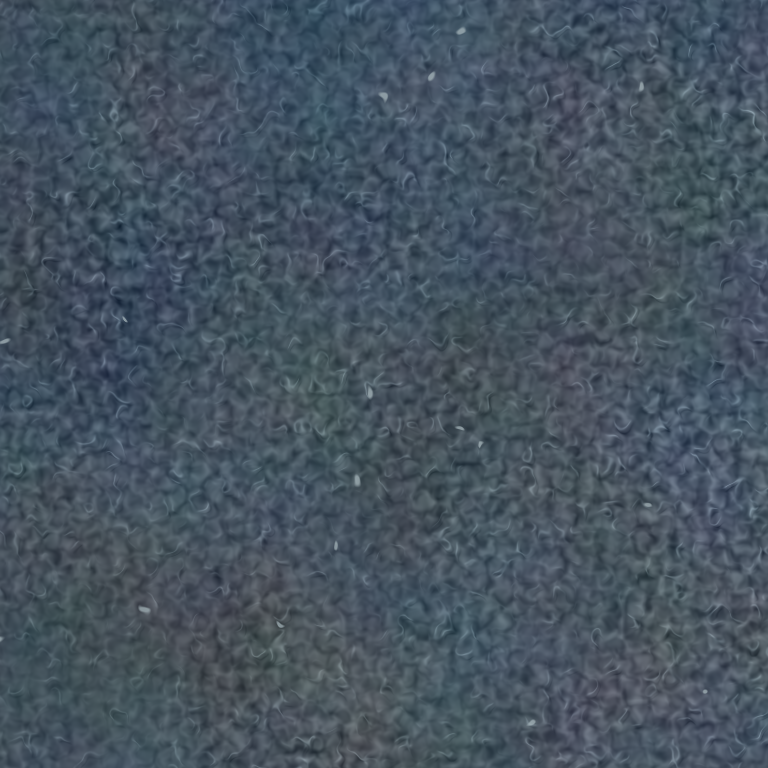
A Shadertoy shader for this texture:

```glsl
const vec3 BASE_COLOR = vec3(0.269, 0.323, 0.375);
const vec3 WISP_COLOR = vec3(0.115, 0.125, 0.125);
const vec3 SPECK_COLOR = vec3(0.64, 0.70, 0.72);
const vec3 BLUE_SHIFT = vec3(-0.035, -0.010, 0.035);
const vec3 PURPLE_SHIFT = vec3(0.030, -0.014, 0.012);
const float GRAIN_SCALE = 62.0;
const float FINE_SCALE = 118.0;
const float WISP_SCALE = 52.0;
const float SPECK_CELLS = 15.0;
const float SPECK_CHANCE = 0.07;
const float GRAIN_CONTRAST = 0.165;
const float FINE_CONTRAST = 0.085;
const float BLOTCH_CONTRAST = 0.045;
const float WARP = 0.0065;

vec2 hash2(vec2 cell) {
    uvec2 q = uvec2(ivec2(cell)) * uvec2(1597u, 3812u) + 7919u;
    q = (q ^ (q.yx >> 3u)) * 747796u + 12345u;
    q ^= q.yx >> 7u;
    q = q * 277803u + q.yx * 2891u;
    q ^= q >> 15u;
    return vec2(q & 65535u) / 65535.0;
}

float cornerSlope(vec2 cell, vec2 offset) {
    float angle = 6.28318 * hash2(cell).x;
    return dot(vec2(cos(angle), sin(angle)), offset);
}

float gradientNoise(vec2 p) {
    vec2 i = floor(p), f = p - i;
    vec2 u = f * f * f * (f * (f * 6.0 - 15.0) + 10.0);
    vec2 e = vec2(1.0, 0.0);
    float low = mix(cornerSlope(i, f), cornerSlope(i + e, f - e), u.x);
    float high = mix(cornerSlope(i + e.yx, f - e.yx), cornerSlope(i + 1.0, f - 1.0), u.x);
    return mix(low, high, u.y);
}

float blotches(vec2 p) {
    return gradientNoise(p) + 0.5 * gradientNoise(p * 2.1 + 17.0)
         + 0.35 * gradientNoise(p * 4.7 + 41.0);
}

// Thin curled lines along the zero crossings of the noise
float wisps(vec2 p) {
    float line = gradientNoise(p * WISP_SCALE + 83.0);
    float broken = smoothstep(0.02, 0.40, gradientNoise(p * 37.0 + 29.0));
    return exp(-line * line / 0.008) * broken;
}

// Rare pale chips with ragged outlines
float specks(vec2 p) {
    vec2 home = floor(p * SPECK_CELLS);
    float cover = 0.0;
    for (int y = -1; y <= 1; y++)
    for (int x = -1; x <= 1; x++) {
        vec2 cell = home + vec2(x, y);
        vec2 pick = hash2(cell + 311.0);
        vec2 center = (cell + hash2(cell + 97.0)) / SPECK_CELLS;
        float angle = 6.28318 * pick.y;
        vec2 axis = vec2(cos(angle), sin(angle));
        vec2 d = p - center;
        d = vec2(dot(d, axis), 1.8 * dot(d, vec2(-axis.y, axis.x)));
        float radius = mix(0.005, 0.011, hash2(cell + 211.0).y);
        float chip = 1.0 - smoothstep(0.4, 1.0, length(d) / radius);
        cover = max(cover, chip * step(pick.x, SPECK_CHANCE));
    }
    return cover;
}

void mainImage(out vec4 fragColor, in vec2 fragCoord) {
    vec2 uv = fragCoord / min(iResolution.x, iResolution.y);

    // Bend the domain so that the grains curl
    vec2 bend = vec2(gradientNoise(uv * 58.0 + 5.0), gradientNoise(uv * 58.0 + 61.0));
    vec2 p = uv + WARP * bend;

    // Broad drift of light and hue
    float shade = blotches(uv * 4.0 + 11.0);
    float blueness = blotches(uv * 3.3 + 53.0) + 0.5 * (uv.y - 0.5);
    float purple = blotches(uv * 6.0 + 71.0);
    vec3 color = BASE_COLOR + BLOTCH_CONTRAST * shade;
    color += 0.022 * (uv.x - 0.5);
    color += BLUE_SHIFT * blueness + PURPLE_SHIFT * purple;

    // Grains, crisper in some regions than in others
    float relief = clamp(0.95 + 0.5 * blotches(uv * 3.7 + 101.0) + 0.25 * (uv.x - 0.5), 0.6, 1.4);
    float grain = GRAIN_CONTRAST * gradientNoise(p * GRAIN_SCALE + 7.0);
    float fine = FINE_CONTRAST * gradientNoise(p * FINE_SCALE + 31.0);
    color += relief * (grain + fine) * vec3(0.98, 1.0, 0.98);

    // Pale wisps with a shadow at one side
    float wisp = wisps(p);
    float shadow = wisps(p + vec2(-0.004, 0.005));
    color += relief * (WISP_COLOR * wisp - 0.045 * shadow);

    float chip = specks(p + 0.5 * WARP * bend.yx);
    color = mix(color, SPECK_COLOR, 0.75 * chip);

    fragColor = vec4(clamp(color, 0.0, 1.0), 1.0);
}
```
